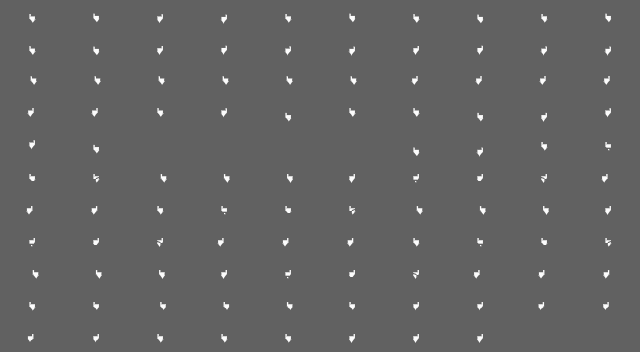
Give the GLSL for this pattern, as a WebGL 2 fragment shader.

```glsl
#version 300 es
precision highp float;
// A 10 by 11 grid of tiny white spiked shields that flip, sway and break up in sequence on grey.
uniform vec2 u_resolution;
out vec4 outColor;

float box(vec2 p, vec2 halfSize) {
  vec2 q = abs(p) - halfSize;
  return length(max(q, 0.0)) + min(max(q.x, q.y), 0.0);
}

// Each run of cells: first index and number of cells between flips
vec2 flipRun(float n) {
  return n < 4.0 ? vec2(0, 2) : n < 20.0 ? vec2(4, 8)
       : n < 32.0 ? vec2(20, 6) : n < 34.0 ? vec2(32, 1)
       : n < 41.0 ? vec2(34, 4) : n < 48.0 ? vec2(41, 6)
       : n < 90.0 ? vec2(48, 7) : n < 102.0 ? vec2(90, 6) : vec2(102, 3);
}

// Sideways sway, before mirroring
float sway(float n, float stage) {
  if (n >= 20.0 && n < 32.0) return 1.5;
  if (n >= 48.0 && n < 90.0) return stage > 3.5 ? 8.0 - stage : 0.0;
  if (n >= 90.0 && n < 102.0) return stage > 1.5 && stage < 4.5 ? 5.0 - 0.8 * stage : 0.0;
  return 0.0;
}

// Vertical bob: breathing, hovering, then dropping
float bob(float n) {
  if (n < 20.0) return 0.6 * sin(n * 1.6);
  if (n > 45.0 && n < 48.0) return -6.5;
  if (n == 34.0 || n == 37.0 || n == 38.0 || n == 41.0) return -3.2;
  return n < 41.0 ? 2.3 : 0.2;
}

// Spiked shield; damage 1 leaves a dot, 2 loses the tip, 3 is split
float shield(vec2 p, float damage, float tipLength) {
  float spike = box(p - vec2(-2.5, 2.0), vec2(0.8, 2.7));
  float body = box(p - vec2(0.3, -0.2), vec2(3.0, 2.3));
  body = max(body, (abs(p.x - 0.5) - p.y - 4.3) * 0.707);
  float tip = max(abs(p.x - 0.8) * 0.8 - (p.y + tipLength) * 0.6, p.y + 1.5);
  float d = min(spike, body);
  if (damage == 1.0) return min(max(d, -2.0 - p.y), box(p - vec2(0.6, -4.3), vec2(0.75)));
  if (damage == 2.0) return min(d, max(tip, -3.6 - p.y));
  d = min(d, tip);
  if (damage == 3.0) {
    vec2 q = p - vec2(2.0, 0.1);
    float slit = box(vec2(q.x, q.y - 0.35 * q.x), vec2(2.4, 0.7));
    float notch = box(p - vec2(-2.0, -2.3), vec2(1.7, 1.1));
    d = max(d, -min(slit, notch));
  }
  return d;
}

void main() {
  // Grid cell, counted from the top left
  vec2 grid = gl_FragCoord.xy / u_resolution * vec2(10.0, 11.0);
  vec2 cell = floor(grid);
  float n = (10.0 - cell.y) * 10.0 + cell.x;
  vec2 p = (fract(grid) - 0.5) * vec2(76.8, 38.4) + vec2(-0.2, 2.6);

  // Facing and stage within the run
  vec2 run = flipRun(n);
  float stage = mod(n - run.x, run.y);
  float side = mod(floor((n - run.x) / run.y), 2.0) < 0.5 ? 1.0 : -1.0;
  float damage = n >= 48.0 && n < 90.0 && stage < 3.5 ? stage : 0.0;
  float tipLength = n > 90.0 && n < 102.0 ? 4.5 : 5.4;

  p -= vec2(side * sway(n, stage), bob(n));
  p.x *= side;
  float d = shield(p, damage, tipLength);

  // Gaps in the grid, then smooth coverage
  bool gap = (n > 41.5 && n < 45.5) || n > 107.5;
  float cover = gap ? 0.0 : clamp(0.5 - d * u_resolution.x / 768.0, 0.0, 1.0);
  outColor = vec4(mix(vec3(0.38), vec3(0.99), cover), 1.0);
}
```
